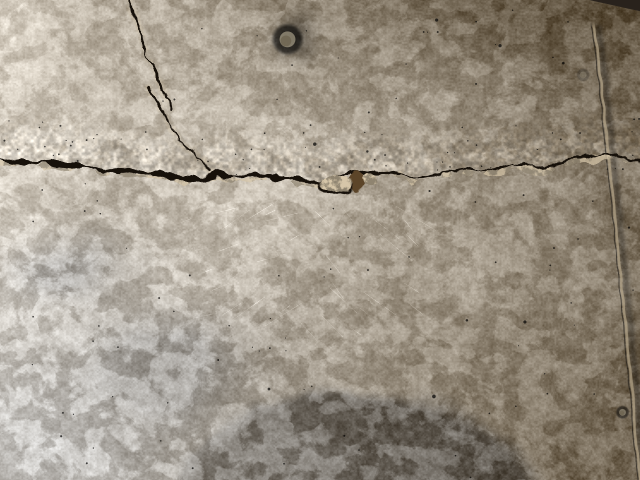
Reproduce this texture procedurally as a Shadertoy shader.

```glsl
// Cracked concrete wall under uneven light: mottled noise, cool damp stains,
// two ragged polyline cracks, a vertical seam, bolt holes, pits and scratches.
// Distances are in units of canvas height.

const vec2 CRACK[18] = vec2[18](
    vec2(0, .668), vec2(.104, .661), vec2(.208, .648), vec2(.347, .635),
    vec2(.417, .625), vec2(.451, .637), vec2(.538, .634), vec2(.668, .62),
    vec2(.72, .641), vec2(.816, .641), vec2(.868, .628), vec2(.955, .646),
    vec2(1.007, .647), vec2(1.076, .658), vec2(1.137, .651), vec2(1.215, .677),
    vec2(1.285, .679), vec2(1.34, .662));
const vec2 BRANCH[9] = vec2[9](
    vec2(.264, 1.01), vec2(.288, .945), vec2(.309, .88), vec2(.333, .835),
    vec2(.357, .77), vec2(.311, .818), vec2(.341, .765), vec2(.37, .708),
    vec2(.438, .645));

float hash(vec2 p) { return fract(sin(dot(p, vec2(127.1, 311.7))) * 43758.5453); }

float noise(vec2 p) {
    vec2 i = floor(p), f = fract(p);
    f = f * f * (3.0 - 2.0 * f);
    return mix(mix(hash(i), hash(i + vec2(1, 0)), f.x),
               mix(hash(i + vec2(0, 1)), hash(i + 1.0), f.x), f.y);
}

float fbm(vec2 p) {
    float sum = 0.0, amp = .5;
    for (int i = 0; i < 5; i++) {
        sum += amp * noise(p);
        p = mat2(1.6, 1.2, -1.2, 1.6) * p + 7.3;
        amp *= .5;
    }
    return sum;
}

vec2 warp(vec2 p) { return vec2(fbm(p), fbm(p + 40.0)) - .48; }

float segment(vec2 p, vec2 a, vec2 b) {
    vec2 ab = b - a;
    return length(p - a - ab * clamp(dot(p - a, ab) / dot(ab, ab), 0.0, 1.0));
}

// Coverage from signed distance, softened over one pixel
float fill(float d) { return clamp(.5 - d * iResolution.y, 0.0, 1.0); }

float blob(vec2 p, vec2 c, vec2 r) { p = (p - c) / r; return exp(-dot(p, p)); }

float ellipse(vec2 p, vec2 c, vec2 r) {
    return fill((length((p - c) / r) - 1.0) * min(r.x, r.y));
}

// Bolt hole: dark ring around a lit plug
vec3 bolt(vec3 col, vec2 p, vec2 c, float r, float strength) {
    p -= c;
    col *= 1.0 - strength * (1.0 - smoothstep(r * .75, r * 1.1, length(p)));
    col = mix(col, vec3(.74, .7, .6), strength * fill(length(p) - r * .5));
    return mix(col, vec3(.4, .36, .28), strength * fill(length(p + r * .1) - r * .34));
}

void mainImage(out vec4 fragColor, in vec2 fragCoord) {
    vec2 p = fragCoord / iResolution.y, q = p + .06 * warp(p * 9.0);

    // Broad light, falling off to the right and the top
    float tone = .84 - .23 * p.x - .04 * p.x * p.x;
    tone -= .12 * smoothstep(.7, 1.05, p.y) * smoothstep(0.0, .6, p.x);
    tone += .05 * blob(p, vec2(.75, .55), vec2(.5, .2));

    // Damp stains with wavering edges
    float stain = 1.0 - smoothstep(.85, 1.05, length((q - vec2(.74, -.03)) / vec2(.38, .22)));
    float damp = .8 * blob(q, vec2(.36, .24), vec2(.12, .08))
               + .7 * blob(q, vec2(.14, .44), vec2(.12, .07));
    float cool = min(stain + damp + blob(p, vec2(.1, .05), vec2(.5, .4)), 1.0);
    tone -= .17 * stain + .1 * damp;

    // Mottling: faint clouds, crisp small patches and grain
    float patches = smoothstep(.4, .56, fbm(q * vec2(30, 36)));
    tone += .15 * (fbm(p * 5.0 + 3.0) - .48) + (.1 + .04 * cool) * (patches - .6);
    tone += .2 * (fbm(p * 75.0) - .48) + .08 * (noise(p * 280.0) - .5);

    // Scratches: rising on the left, falling on the right
    for (float k = 0.0; k < 36.0; k++) {
        float side = mod(k, 2.0), angle = mix(.2, -1.0, side) + .5 * hash(vec2(k, 3));
        vec2 c = vec2(.36 + .27 * side, .3) + .27 * vec2(hash(vec2(k, 1)), hash(vec2(k, 2)));
        vec2 arm = (.01 + .04 * hash(vec2(k, 4))) * vec2(cos(angle), sin(angle));
        tone += .2 * fill(segment(p, c - arm, c + arm) - .0003) * noise(p * 60.0);
    }
    vec3 col = tone + (tone - .4) * vec3(0, .04, .09) - vec3(0, .05, .125);
    col += cool * vec3(-.025, 0, .04);

    // Ragged crack distances, and height above the main crack
    vec2 rag = p + .017 * warp(p * 42.0);
    float dMain = 1.0, dBranch = 1.0, above = 0.0;
    for (int i = 0; i < 17; i++) {
        vec2 a = CRACK[i], b = CRACK[i + 1];
        dMain = min(dMain, segment(rag, a, b));
        if (rag.x >= a.x && rag.x < b.x)
            above = rag.y - mix(a.y, b.y, (rag.x - a.x) / (b.x - a.x));
    }
    for (int i = 0; i < 8; i++)
        if (i != 4) dBranch = min(dBranch, segment(rag, BRANCH[i], BRANCH[i + 1]));

    // Pits and rough grain, denser just above the crack
    float nearLip = smoothstep(0.0, .01, above) * (1.0 - smoothstep(.02, .12, above));
    col *= 1.0 + .35 * nearLip * (noise(p * 150.0) - .45);
    for (float i = 0.0; i < 2.0; i++) {
        float scale = mix(14.0, 70.0, i), chance = mix(.07, .01 + .12 * nearLip, i);
        vec2 cell = floor(p * scale);
        vec2 c = (cell + .15 + .7 * vec2(hash(cell + 5.0), hash(cell + 9.0))) / scale;
        float r = mix(.0035, .0018, i) * (.5 + .6 * hash(cell + 2.0));
        col *= 1.0 - .7 * step(hash(cell + 13.0), chance) * fill(length(p - c) - r);
    }

    // Seam: pale ridge with shadowed flanks
    float seam = p.x - 1.333 + .085 * p.y + .016 * p.y * p.y + .004 * (noise(p * 40.0) - .5);
    float span = 1.0 - smoothstep(.94, .955, p.y);
    col *= 1.0 - .3 * span * exp(-pow(seam / .008 - 1.2, 2.0));
    col = mix(col, vec3(.7, .64, .53), .7 * span * fill(abs(seam) - .0025));
    col *= 1.0 - .5 * span * fill(abs(seam + .005) - .001);

    // Crumbled pale lips, then the dark openings
    vec3 pale = vec3(.8, .74, .63) * (.7 + .35 * smoothstep(.38, .6, fbm(p * 70.0)));
    vec3 hollow = vec3(.09, .065, .04);
    col = mix(col, pale, .7 * fill(abs(above + .007) - .02 * noise(p * 42.0) + .007));
    col = mix(col, pale, .3 - .3 * smoothstep(.004, .012, dBranch));
    float wide = mix(.005, .0022, smoothstep(.4, .95, p.x)) * (.3 + 1.2 * noise(p.xx * 45.0));
    col = mix(col, hollow, fill(dMain - wide));
    col = mix(col, hollow, fill(dBranch - .0035 * noise(p * 34.0) - .0003));

    // Loose flake in its hollow, beside crumbs
    col = mix(col, vec3(.36, .27, .16), ellipse(rag, vec2(.742, .624), vec2(.016, .021)));
    col = mix(col, pale, ellipse(rag, vec2(.769, .629), vec2(.014, .012)));
    col = mix(col, hollow, ellipse(rag, vec2(.7, .613), vec2(.037, .02)));
    col = mix(col, pale, ellipse(rag, vec2(.702, .617), vec2(.034, .019)));

    // Bolt holes and the dark corner strip
    col *= 1.0 - .35 * blob(q, vec2(.62, .925), vec2(.04, .04));
    col = bolt(col, p, vec2(.599, .918), .033, .6);
    col = bolt(col, p, vec2(1.215, .844), .014, .25);
    col = bolt(col, p, vec2(1.297, .141), .014, .5);
    col = mix(col, hollow + .07, fill(1.27 - p.y - .22 * p.x));
    fragColor = vec4(clamp(col, 0.0, 1.0), 1.0);
}
```
